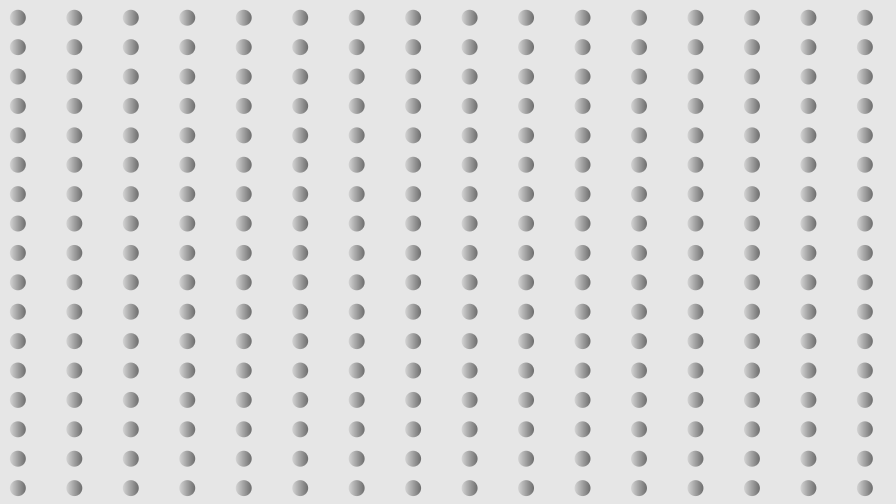
Give the GLSL for this pattern, as a Shadertoy shader.

```glsl
// Grid of small grey discs, each shaded light to dark from left to right, on pale grey.

// Lengths are fractions of the canvas height; the grid is anchored at the top left.
const vec2 SPACING = vec2(0.11204, 0.05833);
const vec2 FIRST_CENTER = vec2(0.0354, 0.0352);
const float RADIUS = 0.0158;

const vec3 BACKGROUND = vec3(0.902);
const vec3 DISC_LIGHT = vec3(0.83);
const vec3 DISC_DARK = vec3(0.43);

// Offset from the nearest disc center.
vec2 cellOffset(vec2 p) {
    vec2 cell = (p - FIRST_CENTER) / SPACING;
    return (fract(cell + 0.5) - 0.5) * SPACING;
}

// Linear shade across the width of a disc.
vec3 discShade(float x) {
    float across = clamp(0.5 + 0.5 * x / RADIUS, 0.0, 1.0);
    return mix(DISC_LIGHT, DISC_DARK, across);
}

void mainImage(out vec4 fragColor, in vec2 fragCoord) {
    float pixel = 1.0 / iResolution.y;
    vec2 p = vec2(fragCoord.x, iResolution.y - fragCoord.y) * pixel;

    vec2 offset = cellOffset(p);
    float edgeDistance = length(offset) - RADIUS;
    float coverage = clamp(0.5 - edgeDistance / pixel, 0.0, 1.0);

    vec3 color = mix(BACKGROUND, discShade(offset.x), coverage);
    fragColor = vec4(color, 1.0);
}
```
